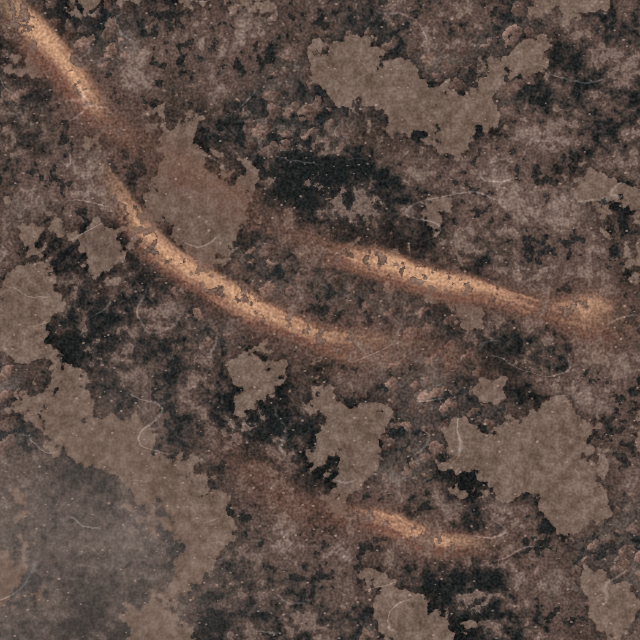
Reproduce this texture procedurally as a WebGL 2 fragment shader.

```glsl
#version 300 es
precision highp float;
// Dark soil with ragged clay patches, pebbles, dust haze and soft curving roots.
uniform vec2 u_resolution;
out vec4 fragColor;

#define SHADOW vec3(0.12, 0.13, 0.13)
#define LOAM vec3(0.37, 0.30, 0.27)
#define DUST vec3(0.54, 0.46, 0.42)
#define CLAY vec3(0.47, 0.39, 0.345)
#define HAZE vec3(0.39, 0.35, 0.33)
#define ROOT_DARK vec3(0.46, 0.32, 0.27)
#define ROOT_LIGHT vec3(0.80, 0.62, 0.49)
#define ROOT_WIDTH 0.025
#define CLAY_LEVEL 0.20
#define GRAIN 0.17
#define PEBBLE_GRID 32.0
#define SPECK_GRID 60.0

vec2 hash2(vec2 cell) {
    uvec2 q = uvec2(ivec2(cell) + 4096) * uvec2(1597u, 3812u);
    uint n = (q.x ^ (q.y >> 1u)) * 747796u + q.y * 2891u;
    n = (n ^ (n >> 15u)) * 739981u;
    n = (n ^ (n >> 13u)) * 668265u;
    n ^= n >> 16u;
    return vec2(n & 65535u, n >> 16u) / 65535.0;
}
float corner(vec2 cell, vec2 offset) {
    float angle = 6.2832 * hash2(cell).x;
    return dot(vec2(cos(angle), sin(angle)), offset);
}
float gradientNoise(vec2 p) {
    vec2 i = floor(p), f = p - i, e = vec2(1.0, 0.0);
    vec2 u = f * f * f * (f * (f * 6.0 - 15.0) + 10.0);
    return mix(mix(corner(i, f), corner(i + e, f - e), u.x),
               mix(corner(i + e.yx, f - e.yx), corner(i + 1.0, f - 1.0), u.x), u.y);
}
float fbm(vec2 p) {
    float sum = 0.0, amp = 1.0;
    for (int i = 0; i < 5; i++) {
        sum += amp * gradientNoise(p);
        p = mat2(1.6, 1.2, -1.2, 1.6) * p + 17.3;
        amp *= 0.5;
    }
    return sum;
}

// Scattered round grains: x = coverage, y = shade, z = random tint
vec3 scatter(vec2 p, float radius, float blur) {
    vec3 result = vec3(0.0);
    for (int k = 0; k < 9; k++) {
        vec2 cell = floor(p) + vec2(k % 3, k / 3) - 1.0;
        vec2 rnd = hash2(cell + 311.0), d = p - cell - 0.15 - 0.7 * hash2(cell);
        d.y *= 0.8 + 0.6 * rnd.x;
        float size = radius * (0.35 + 0.65 * rnd.y);
        float cover = 1.0 - smoothstep(size - blur, size + blur, length(d));
        float shade = 0.5 + 0.4 * dot(d, vec2(-0.6, 0.8)) / size;
        if (cover > result.x) result = vec3(cover, shade, rnd.x);
    }
    return result;
}

// Roots fall steeply, then level out; parts sink into the soil
vec3 addRoots(vec3 col, vec2 p, float crumbs) {
    p.y += 0.03 * gradientNoise(p * 7.0) + 0.004 * gradientNoise(p * 38.0);
    for (int k = 0; k < 3; k++) {
        float i = float(k), t = p.x - 0.17 * i + 0.04;
        float drop = 0.62 / (1.0 + 0.8 * i), bend = 2.1 + 2.6 * sin(1.4 * i);
        float len = 1.15 / (1.0 + 0.55 * i), fall = exp(-bend * max(t, 0.0));
        float d = p.y - 1.04 + 0.2 * i + 0.08 * i * i + drop * (1.0 - fall);
        float vary = gradientNoise(vec2(t * 6.0, i * 7.3 + 0.4));
        float a = d / length(vec2(1.0, drop * bend * fall)) / (ROOT_WIDTH * (1.0 + 0.9 * vary));
        float ends = smoothstep(0.0, 0.1, t) * (1.0 - smoothstep(len - 0.2, len, t));
        float bare = smoothstep(-0.6, 0.5, cos(8.5 * t - 1.8 * i) + vary);
        float body = 1.0 - smoothstep(0.55, 1.15, abs(a));
        float halo = 1.0 - smoothstep(0.6, 2.6, abs(a));
        float fibre = gradientNoise(vec2(t * 11.0, a * 3.2 + i * 9.0));
        fibre += 0.5 * gradientNoise(vec2(t * 30.0, a * 6.0));
        float lit = (1.0 - smoothstep(0.0, 1.0, abs(a - 0.25))) * (0.2 + 0.6 * bare + 0.8 * vary);
        lit = clamp(lit + 0.5 * fibre, 0.0, 1.0);
        col = mix(col, ROOT_DARK * 0.85, 0.3 * halo * ends);
        col = mix(col, mix(ROOT_DARK, ROOT_LIGHT, lit), body * ends * (0.25 + 0.7 * bare) * (1.0 - 0.8 * crumbs));
    }
    return col;
}

void main() {
    vec2 p = gl_FragCoord.xy / u_resolution.y;
    float px = 1.0 / u_resolution.y;
    float broad = fbm(p * 4.0 + 3.7), mid = fbm(p * 17.0 + 41.0), fine = fbm(p * 65.0 + 9.0);
    float haze = smoothstep(0.0, 0.8, 0.75 - length(p * vec2(1.3, 1.5)) + 0.7 * gradientNoise(p * 3.0));

    // Ground: dark hollows, loam and crisp dusty crumbs
    float v = 0.5 + 0.48 * broad + 0.42 * mid + 0.32 * fine;
    vec3 col = mix(SHADOW, LOAM, smoothstep(0.12, 0.6, v));
    col = mix(col, DUST, smoothstep(0.6, 1.0, v));
    float crumb = mid + 0.9 * fine;
    col = mix(col, DUST * 0.95, 0.6 * smoothstep(0.3, 0.42, crumb));
    col = mix(col, SHADOW, 0.6 * smoothstep(0.34, 0.5, -crumb));

    // Pebbles gathered in loose clusters with dark gaps
    vec3 pebble = scatter(p * PEBBLE_GRID + 0.6 * mid + 0.3 * fine, 0.5, 0.06);
    float cluster = smoothstep(0.05, 0.22, gradientNoise(p * 4.0 + 61.0));
    vec3 stone = mix(LOAM, DUST * vec3(1.06, 0.98, 0.95), pebble.z) * (0.55 + 0.8 * pebble.y);
    col = mix(col, mix(SHADOW * 1.5, stone + 0.1 * fine, pebble.x), 0.75 * cluster * max(pebble.x, 0.4));
    col = mix(col, HAZE + 0.09 * broad + 0.05 * fine, 0.7 * haze);

    // Flat clay patches with ragged rims and shadowed surroundings
    float field = fbm(p * 5.2 + vec2(23.0, 7.0)) + 0.16 * mid + 0.13 * fine;
    float rim = smoothstep(CLAY_LEVEL - 0.2, CLAY_LEVEL, field);
    float clay = smoothstep(CLAY_LEVEL - 0.01 - px, CLAY_LEVEL + 0.04 + px, field);
    col *= 1.0 - 0.25 * rim * (1.0 - haze);
    col = mix(col, CLAY + 0.05 * mid + 0.09 * fine, 0.9 * clay);
    col = addRoots(col, p, smoothstep(0.12, 0.35, crumb));

    // Fine pale threads, specks and grit
    float thread = abs(gradientNoise(p * vec2(9.0, 16.0) + 0.12 * mid));
    col += 0.13 * (1.0 - smoothstep(0.0, 0.035, thread)) * smoothstep(0.1, 0.3, gradientNoise(p * 11.0 + 80.0));
    vec3 speck = scatter(p * SPECK_GRID, 0.14, 0.03 + SPECK_GRID * px * 0.4);
    col = mix(col, DUST * 1.3, 0.6 * speck.x * step(0.72, speck.z));
    float grit = gradientNoise(p * 235.0) + 0.5 * gradientNoise(p * 120.0 + 5.0);
    col += GRAIN * grit * (1.0 - 0.5 * haze) * (0.4 + col) * (1.0 - 0.4 * clay);
    fragColor = vec4(clamp(col, 0.0, 1.0), 1.0);
}
```
